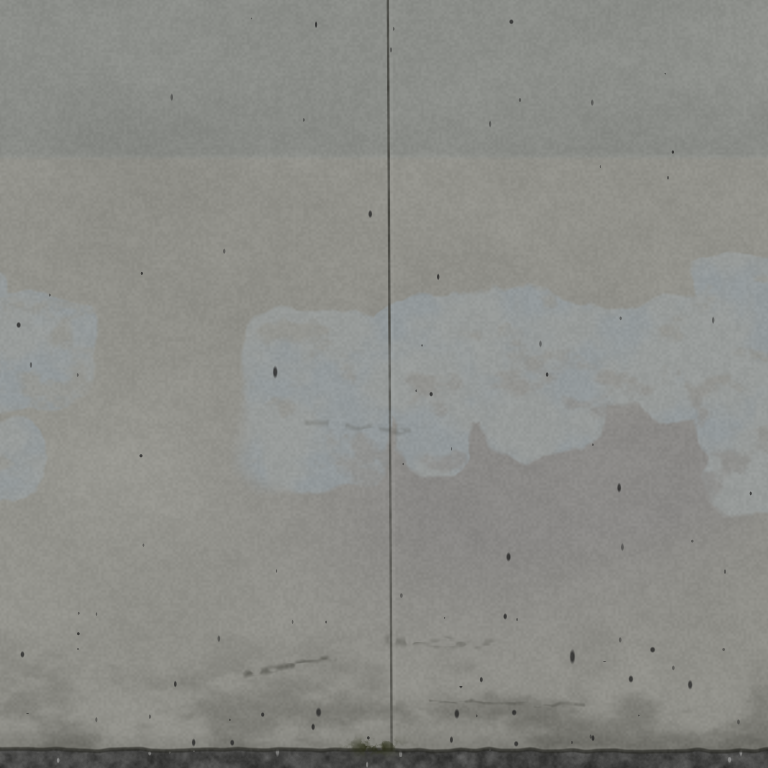
This texture is drawn by a three.js fragment shader. Its source:

```glsl
// A weathered concrete wall with pale painted-over patches, a vertical seam and a strip of asphalt.
// Patches are a union of rounded boxes and capsules with noise-warped edges;
// stains, grain and specks come from value noise and hashed grids.
#define WALL_COLOR vec3(0.563, 0.562, 0.537)
#define BAND_COLOR vec3(0.548, 0.557, 0.540)
#define PAINT_COLOR vec3(0.592, 0.607, 0.602)
#define SHADE_COLOR vec3(0.532, 0.527, 0.518)
#define GRIME_COLOR vec3(0.330, 0.330, 0.305)
#define GROUND_COLOR vec3(0.270, 0.270, 0.265)
#define BAND_Y 0.794
#define GROUND_Y 0.023
#define EDGE_WARP 0.030
#define GRAIN 0.035

varying vec2 vUv;

float hash(vec2 p) {
  vec3 q = fract(vec3(p.xyx) * 0.1031);
  q += dot(q, q.yzx + 33.33);
  return fract((q.x + q.y) * q.z);
}

float noise(vec2 p) {
  vec2 i = floor(p), f = fract(p);
  f = f * f * (3.0 - 2.0 * f);
  return mix(mix(hash(i), hash(i + vec2(1.0, 0.0)), f.x),
             mix(hash(i + vec2(0.0, 1.0)), hash(i + 1.0), f.x), f.y);
}

float fbm(vec2 p) {
  float sum = 0.0, amp = 0.5;
  for (int i = 0; i < 4; i++) {
    sum += amp * noise(p);
    p = p * 2.03 + 17.0;
    amp *= 0.5;
  }
  return sum / 0.9375;
}

float box(vec2 p, vec2 center, vec2 halfSize, float r) {
  vec2 d = abs(p - center) - halfSize + r;
  return length(max(d, 0.0)) + min(max(d.x, d.y), 0.0) - r;
}

float capsule(vec2 p, vec2 a, vec2 b, float r) {
  vec2 ab = b - a;
  float t = clamp(dot(p - a, ab) / dot(ab, ab), 0.0, 1.0);
  return length(p - a - ab * t) - r;
}

// Soft elliptical weight, 1 at the center
float blob(vec2 p, vec2 center, vec2 radius) {
  vec2 d = (p - center) / radius;
  return exp(-dot(d, d));
}

float paintDistance(vec2 p) {
  // Left pair
  float d = box(p, vec2(0.035, 0.540), vec2(0.092, 0.073), 0.055);
  d = min(d, box(p, vec2(0.0, 0.403), vec2(0.058, 0.056), 0.045));
  d = min(d, capsule(p, vec2(-0.01, 0.60), vec2(-0.01, 0.63), 0.016));
  // Central block, tongue and bulge
  d = min(d, box(p, vec2(0.411, 0.478), vec2(0.097, 0.114), 0.045));
  d = min(d, capsule(p, vec2(0.563, 0.48), vec2(0.563, 0.420), 0.047));
  d = min(d, capsule(p, vec2(0.555, 0.525), vec2(0.69, 0.538), 0.086));
  d = min(d, capsule(p, vec2(0.675, 0.467), vec2(0.725, 0.470), 0.062));
  // Bridge and right side
  d = min(d, capsule(p, vec2(0.73, 0.537), vec2(0.86, 0.532), 0.064));
  d = min(d, capsule(p, vec2(0.88, 0.53), vec2(1.02, 0.525), 0.079));
  d = min(d, box(p, vec2(0.965, 0.59), vec2(0.062, 0.078), 0.02));
  return min(d, box(p, vec2(0.978 - 0.15 * (p.y - 0.4), 0.40), vec2(0.064, 0.066), 0.018));
}

// One hashed, slightly upright chip per chosen grid cell
float specks(vec2 p, float cells, float density, float size) {
  vec2 id = floor(p * cells), f = fract(p * cells);
  vec2 at = 0.25 + 0.5 * vec2(hash(id + 3.7), hash(id + 41.3));
  float stretch = 1.0 + 1.6 * hash(id + 11.9);
  float r = size * cells * (0.5 + 0.5 * hash(id + 23.1));
  float d = length((f - at) * vec2(1.0, 1.0 / stretch));
  return step(hash(id + 71.7), density) * (1.0 - smoothstep(r * 0.45, r * 1.3, d));
}

// Broken horizontal scuff
float scuff(vec2 p, vec2 a, vec2 b, float r) {
  float d = capsule(p + 0.006 * (noise(p * 60.0) - 0.5), a, b, r);
  return (1.0 - smoothstep(-r, r, d)) * smoothstep(0.25, 0.65, noise(p * vec2(90.0, 180.0)));
}

void main() {
  vec2 p = vUv;
  float cloud = fbm(p * 5.0), mottling = fbm(p * vec2(24.0, 30.0)), fine = fbm(p * 75.0);

  // Wall tones
  vec3 color = mix(WALL_COLOR, BAND_COLOR, smoothstep(BAND_Y - 0.003, BAND_Y + 0.003, p.y));
  color -= 0.022 * smoothstep(BAND_Y, BAND_Y + 0.008, p.y) * (1.0 - smoothstep(0.80, 0.92, p.y));
  float shade = blob(p, vec2(0.64, 0.36), vec2(0.25, 0.17)) + 0.7 * blob(p, vec2(0.88, 0.39), vec2(0.13, 0.10));
  color = mix(color, SHADE_COLOR, min(shade * 1.15, 1.0));
  color += 0.018 * blob(p, vec2(0.18, 0.38), vec2(0.12, 0.08));
  color += 0.035 * (cloud - 0.5) + 0.025 * (mottling - 0.5);

  // Painted patches, with worn spots
  vec2 warp = vec2(fbm(p * 22.0), fbm(p * 22.0 + 50.0)) - 0.5;
  float d = paintDistance(p + EDGE_WARP * warp);
  float soft = 0.003 + 0.022 * blob(p, vec2(0.32, 0.39), vec2(0.05, 0.08));
  float paint = 1.0 - smoothstep(-soft, soft, d);
  float worn = smoothstep(0.57, 0.76, mottling) * 0.65;
  vec3 paintTone = PAINT_COLOR + vec3(-0.020, -0.008, 0.008) * smoothstep(0.4, 0.7, fbm(p * 16.0 + 9.0));
  color = mix(color, paintTone, paint * (0.92 - worn));

  // Grime gathering toward the base
  float low = 1.0 - smoothstep(0.02, 0.24, p.y);
  color -= 0.09 * low * smoothstep(0.42, 0.75, fbm(p * vec2(13.0, 26.0) + 4.0));
  color -= 0.055 * blob(p, vec2(0.60, 0.065), vec2(0.19, 0.025)) * smoothstep(0.3, 0.7, mottling);
  color -= 0.055 * (1.0 - smoothstep(0.025, 0.055, p.y + 0.02 * (cloud - 0.5)));
  float marks = 0.65 * scuff(p, vec2(0.322, 0.123), vec2(0.435, 0.144), 0.0035);
  marks += 0.40 * scuff(p, vec2(0.505, 0.166), vec2(0.635, 0.160), 0.005);
  marks += 0.45 * scuff(p, vec2(0.56, 0.087), vec2(0.76, 0.082), 0.002);
  marks += 0.25 * scuff(p, vec2(0.40, 0.450), vec2(0.53, 0.437), 0.003);
  color = mix(color, GRIME_COLOR, min(marks, 1.0));

  // Chips, denser near the base
  float chips = specks(p, 13.0, 0.12, 0.0030) + 0.6 * specks(p + 0.37, 31.0, 0.05, 0.0020);
  chips += specks(p + 0.61, 27.0, 0.18 * low, 0.0036);
  color = mix(color, vec3(0.15), 0.8 * min(chips, 1.0));

  // Seam, leaning slightly and weaker below the paint
  float seamX = mix(0.510, 0.505, p.y);
  float seam = 1.0 - smoothstep(0.0006, 0.0024, abs(p.x - seamX));
  float strength = mix(0.62, 0.85, smoothstep(0.545, 0.555, p.y)) * (0.8 + 0.3 * noise(vec2(3.0, p.y * 70.0)));
  color += 0.018 * (1.0 - smoothstep(0.001, 0.003, abs(p.x - seamX - 0.004)));
  color = mix(color, vec3(0.24, 0.24, 0.22), seam * min(strength, 1.0));

  // Asphalt, dark joint and moss
  float groundEdge = GROUND_Y + 0.004 * (noise(vec2(p.x * 55.0, 2.0)) - 0.5);
  vec3 asphalt = GROUND_COLOR + 0.22 * (fine - 0.5) + 0.22 * specks(p, 70.0, 0.12, 0.0025);
  color = mix(color, asphalt, 1.0 - smoothstep(groundEdge - 0.002, groundEdge + 0.002, p.y));
  color = mix(color, vec3(0.17, 0.17, 0.15), 0.7 * (1.0 - smoothstep(0.001, 0.004, abs(p.y - groundEdge))));
  float moss = blob(p, vec2(0.487, 0.027), vec2(0.03, 0.010)) * smoothstep(0.35, 0.6, fine);
  color = mix(color, vec3(0.17, 0.18, 0.10), moss);

  color += GRAIN * (noise(p * 300.0) - 0.5) + 0.02 * (fine - 0.5);
  gl_FragColor = vec4(color, 1.0);
}
```
